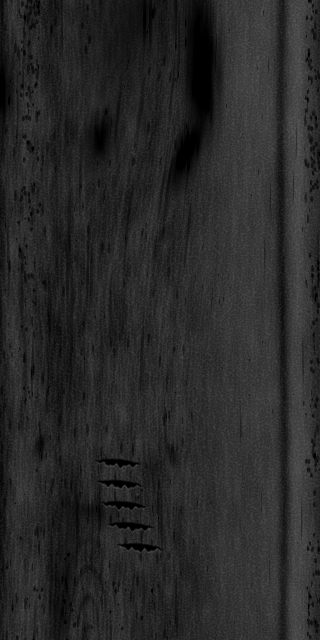
Write a Shadertoy shader that draws this texture.

```glsl
// Dark, weathered wooden board: stretched cellular noise forms fibres, dashes and
// pores, layered sines bend the grain, and ragged ellipses add stains and knots.
// Five torn gouges cross the lower part. Units: canvas width = 1.

vec3 hash3(vec2 p) {
    vec3 q = fract(p.xyx * vec3(0.1031, 0.1030, 0.0973));
    q += dot(q, q.yxz + 33.33);
    return fract((q.xxy + q.yzz) * q.zyx);
}

// Cellular noise: x = distance to the nearest point, y = random id of its cell
vec2 cellular(vec2 p) {
    vec2 nearest = vec2(9.0, 0.0);
    for (int k = 0; k < 9; k++) {
        vec2 id = floor(p) + vec2(k % 3 - 1, k / 3 - 1);
        vec3 h = hash3(id + 80.0);
        float d = length(id + h.xy - p);
        if (d < nearest.x) nearest = vec2(d, h.z);
    }
    return nearest;
}

// Smooth irregular value in about -1..1
float layeredSines(vec2 p) {
    float sum = 0.0, amp = 0.5;
    for (int i = 0; i < 4; i++) {
        sum += amp * sin(p.x + 1.7 * sin(p.y)) * cos(p.y * 0.8 + sin(p.x * 0.7));
        p = mat2(1.5, 0.7, -0.7, 1.5) * p + 2.3;
        amp *= 0.6;
    }
    return sum;
}

float bump(float x, float centre, float width) {
    float t = (x - centre) / width;
    return exp(-t * t);
}

// Soft ellipse, leaning sideways by tilt
float stain(vec2 p, vec2 centre, vec2 radius, float tilt) {
    vec2 q = p - centre;
    q.x -= tilt * q.y;
    q /= radius;
    return exp(-dot(q, q));
}

// Dark specks; density sets how many cells hold one
float pores(vec2 p, float density) {
    vec2 c = cellular(p);
    float r = max(0.01, 0.75 * smoothstep(1.0 - density, 1.12 - density, c.y));
    return 1.0 - smoothstep(0.25 * r, r, c.x);
}

// Approximate signed distance to a tapered, ragged cut
float gouge(vec2 q, float halfLength, float thickness, float seed) {
    float t = q.x / halfLength;
    float ragged = sin(q.x * 170.0 + seed) + 0.8 * sin(q.x * 310.0 + seed * 3.0);
    return abs(q.y + 0.08 * q.x + 0.0018 * ragged)
         - thickness * (1.0 - t * t) * (0.85 + 0.2 * ragged);
}

// Plain board tone with its long vertical bands
float boardTone(vec2 p) {
    float tone = 0.172 + 0.055 * smoothstep(0.6, 0.76, p.x);
    tone += 0.03 * stain(p, vec2(0.8, 1.7), vec2(0.12, 0.3), 0.0);
    tone += 0.018 * bump(p.x, 0.07, 0.06) + 0.05 * bump(p.x, 0.93, 0.025);
    tone -= 0.13 * bump(p.x, 0.883 + 0.006 * sin(p.y * 3.0), 0.015);
    tone -= 0.07 * bump(p.x, 1.0, 0.025) + 0.07 * bump(p.x, 0.0, 0.022);
    return tone - 0.04 * bump(p.x, 0.18, 0.035);
}

float stains(vec2 p) {
    float s = 1.5 * stain(p, vec2(0.635, 1.77), vec2(0.045, 0.14), 0.03);
    s += 0.5 * stain(p, vec2(0.62, 1.97), vec2(0.04, 0.12), 0.0);
    s += 1.2 * stain(p, vec2(0.575, 1.52), vec2(0.04, 0.09), 0.3);
    s += 0.8 * stain(p, vec2(0.31, 1.57), vec2(0.04, 0.08), 0.2);
    s += stain(p, vec2(0.0, 1.74), vec2(0.035, 0.1), 0.0);
    s += 0.55 * stain(p, vec2(0.42, 1.97), vec2(0.14, 0.25), 0.2);
    s += 0.55 * stain(p, vec2(0.28, 0.4), vec2(0.08, 0.04), 0.0);
    s += 0.4 * stain(p, vec2(0.2, 0.15), vec2(0.03, 0.3), 0.1);
    s += 0.9 * stain(p, vec2(0.545, 0.565), vec2(0.013, 0.022), -0.3);
    return s + 0.9 * stain(p, vec2(0.125, 0.61), vec2(0.014, 0.03), 0.2);
}

void mainImage(out vec4 fragColor, in vec2 fragCoord) {
    vec2 p = fragCoord / iResolution.x;
    float pixel = 1.0 / iResolution.x;
    // Grain bends with slow waves and leans right near the top
    float lean = 0.11 * smoothstep(0.9, 2.0, p.y) * bump(p.x, 0.5, 0.2);
    float wave = 0.012 * layeredSines(p * vec2(5.0, 3.0));
    vec2 g = vec2(p.x - lean + wave, p.y);
    // Fibres from broad to fine, weaker on the pale right side
    float leftSide = 1.0 - smoothstep(0.5, 0.7, p.x);
    float fibre = cellular(g * vec2(120.0, 13.0)).x - 0.5;
    float streak = cellular(g * vec2(32.0, 1.8)).x - 0.5;
    float grit = cellular(mat2(0.8, 0.6, -0.6, 0.8) * p * 150.0).x - 0.5;
    float blotch = layeredSines(g * vec2(24.0, 9.0) + 4.0);
    float tone = boardTone(p) + 0.09 * grit + 0.025 * layeredSines(p * vec2(7.0, 3.0));
    tone += (0.5 + 0.5 * leftSide) * (0.08 * fibre + 0.06 * streak + 0.045 * blotch);
    // Arched rings, then stains with frayed edges
    float ring = 0.5 + 0.5 * sin(length((g - vec2(0.28, 0.02)) * vec2(1.0, 0.3)) * 230.0);
    tone -= 0.06 * pow(ring, 6.0) * stain(p, vec2(0.28, 0.12), vec2(0.1, 0.2), 0.0);
    vec2 frayed = p + vec2(0.02 * streak + wave, 0.04 * fibre + 0.03 * blotch);
    float dark = stains(frayed) * (1.0 + 0.5 * blotch);
    // Clustered pores, short dashes and sparse long cracks
    float density = 0.5 * bump(p.x, 0.095, 0.035) * smoothstep(0.3, 1.5, p.y);
    density += 0.6 * bump(p.x, 0.978, 0.022) + 0.13 * leftSide * smoothstep(1.2, 0.0, p.y);
    density *= max(0.6 + 0.9 * layeredSines(p * vec2(30.0, 17.0)), 0.0);
    dark += 0.65 * pores(g * vec2(100.0, 55.0), density);
    dark += 0.5 * pores(g * vec2(110.0, 24.0) + 31.0, 0.4 * density + 0.05 + 0.07 * leftSide);
    dark += 0.35 * pores(g * vec2(95.0, 4.0) + 57.0, 0.07 + 0.13 * leftSide);
    tone *= 1.0 - clamp(dark, 0.0, 1.0);
    // Gouges, each with a pale lower lip
    for (int i = 0; i < 5; i++) {
        float n = float(i);
        vec2 q = p - vec2(0.37 + 0.0042 * n * n, 0.555 - 0.066 * n);
        float lip = gouge(q + vec2(0.0, 0.006), 0.062, 0.0095, n * 2.1);
        tone += 0.07 * (1.0 - smoothstep(0.0, 0.004, lip));
        tone *= smoothstep(-pixel, pixel * 1.5, gouge(q, 0.068, 0.011, n * 2.1));
    }
    fragColor = vec4(vec3(clamp(tone, 0.0, 1.0)), 1.0);
}
```
